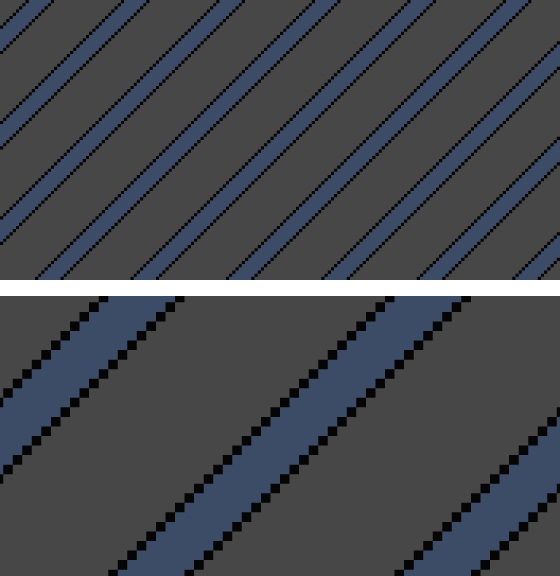
Top: the whole. Bottom: its middle third, enlarged.
Give the GLSL for this pattern, as a Shadertoy shader.

```glsl
const float ROWS = 88.0;
const float PERIOD = 30.0;
const int SAMPLES = 4;

// Colour of one square cell, chosen by its diagonal index
vec3 stripeColor(vec2 cell) {
    float band = mod(cell.x + cell.y - 8.0, PERIOD);
    vec3 gray = vec3(0.28);
    vec3 blue = vec3(0.235, 0.30, 0.40);
    vec3 outline = vec3(0.02);
    if (band < 0.5 || abs(band - 8.0) < 0.5) return outline;
    return band < 8.0 ? blue : gray;
}

void mainImage(out vec4 fragColor, in vec2 fragCoord) {
    vec3 color = vec3(0.0);

    // Average subsamples to smooth the stair-stepped cell edges
    for (int y = 0; y < SAMPLES; y++) {
        for (int x = 0; x < SAMPLES; x++) {
            vec2 offset = (vec2(x, y) + 0.5) / float(SAMPLES) - 0.5;
            vec2 p = (fragCoord + offset) / iResolution.y;

            // Rows are counted downward so stripes rise to the right
            p.y = 1.0 - p.y;
            color += stripeColor(floor(p * ROWS));
        }
    }

    fragColor = vec4(color / float(SAMPLES * SAMPLES), 1.0);
}
```
